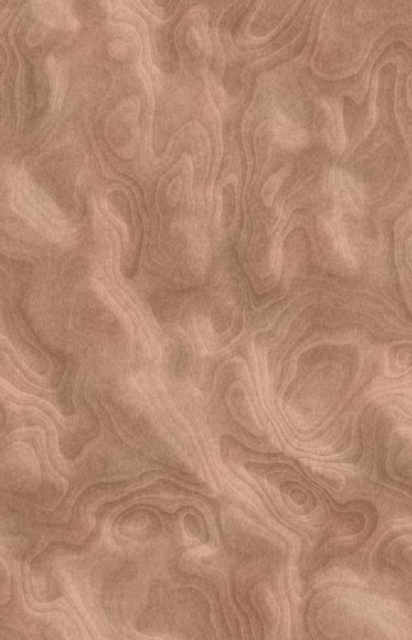
Give the GLSL for this texture, as a Shadertoy shader.

```glsl
// Burl wood veneer: a warped height field, upright above and slanting below,
// is sliced into growth rings around scattered knots. Ring bands, soft relief
// light and fine pore grain then set the tone between two browns.

vec2 hash2(vec2 cell) {
    uvec2 q = uvec2(ivec2(cell) + 4096);
    uint n = q.x * 1597334677u ^ q.y * 3812015801u;
    n = (n ^ (n >> 15)) * 2246822519u;
    n ^= n >> 13;
    return vec2(n & 65535u, n >> 16) / 65535.0;
}

float cornerSlope(vec2 cell, vec2 offset) {
    float angle = 6.2832 * hash2(cell).x;
    return dot(vec2(cos(angle), sin(angle)), offset);
}

// Gradient noise, roughly -0.7 to 0.7
float gradientNoise(vec2 p) {
    vec2 i = floor(p), f = p - i;
    vec2 s = f * f * f * (f * (f * 6.0 - 15.0) + 10.0);
    vec2 e = vec2(1, 0);
    return mix(mix(cornerSlope(i, f), cornerSlope(i + e, f - e), s.x),
               mix(cornerSlope(i + e.yx, f - e.yx), cornerSlope(i + 1.0, f - 1.0), s.x), s.y);
}

// Rounded knots, thickest in the right middle of the sheet
float knots(vec2 p) {
    float sum = 0.0;
    vec2 home = floor(p / 0.13);
    for (int y = -1; y <= 1; y++)
    for (int x = -1; x <= 1; x++) {
        vec2 cell = home + vec2(x, y);
        vec2 rnd = hash2(cell + 70.0);
        vec2 center = (cell + 0.2 + 0.6 * rnd) * 0.13;
        vec2 away = center - vec2(0.46, 0.36);
        float present = step(hash2(cell + 190.0).x, 0.15 + 0.5 * exp(-14.0 * dot(away, away)));
        vec2 d = (p - center) / (0.024 + 0.02 * rnd.y);
        d.y *= 0.75;
        sum += present * exp(-dot(d, d)) * (0.2 + 0.25 * rnd.x);
    }
    return sum;
}

float height(vec2 p) {
    // Wavy distortion at two scales
    p += 0.05 * vec2(gradientNoise(p * 5.0 + 3.0), gradientNoise(p * 5.0 + 41.0));
    p += 0.016 * vec2(gradientNoise(p * 15.0 + 9.0), gradientNoise(p * 15.0 + 27.0));

    // Upright figure above, falling to the right below
    float upright = gradientNoise(p * vec2(9.0, 3.4) + 11.0);
    vec2 slanted = vec2(dot(p, vec2(0.72, -0.69)), dot(p, vec2(0.69, 0.72)));
    float diagonal = gradientNoise(slanted * vec2(2.8, 9.0) + 23.0);
    float figure = mix(diagonal, upright, smoothstep(0.42, 0.72, p.y + 0.25 * (p.x - 0.3)));

    // One large burl eye flattens the figure around itself
    vec2 d = p - vec2(0.52, 0.43);
    float eye = exp(-90.0 * dot(d, d));
    return figure * (1.0 - 0.85 * eye) + 0.9 * eye + knots(p)
         + 0.17 * gradientNoise(p * 13.0 + 5.0);
}

void mainImage(out vec4 fragColor, in vec2 fragCoord) {
    vec2 p = fragCoord / iResolution.y;
    float h = height(p);
    float relief = (height(p + vec2(0.003, 0.004)) - h) / 0.005;

    // Broad bands that change from ring to ring
    float rings = h * 8.0 + 0.3 * gradientNoise(p * 26.0);
    float tone = 0.37 + 0.42 * gradientNoise(vec2(rings * 0.9, p.y * 3.0 + 8.0));
    tone += 0.34 * gradientNoise(p * 4.0 + 60.0);
    tone += 0.24 * gradientNoise(p * vec2(13.0, 9.0) + 150.0);

    // Each ring brightens slowly, then ends in a soft dark line
    float phase = fract(rings);
    float blur = clamp(fwidth(rings), 0.06, 0.5);
    float strength = 0.35 + 0.75 * smoothstep(-0.35, 0.35, gradientNoise(p * 6.0 + 80.0));
    float edge = smoothstep(0.0, 0.2 + blur, phase) * smoothstep(0.0, blur + 0.06, 1.0 - phase);
    tone += strength * (0.28 * phase * phase * edge - 0.14 * (1.0 - edge));

    // Silky light on slopes, strongest in the bright streaks
    float sheen = clamp(relief * 0.2, -1.0, 1.0);
    tone += 0.15 * sheen + 0.25 * smoothstep(0.25, 1.0, sheen);

    // Thin secondary ripples, faded where they would crowd
    float ripple = rings * 3.0;
    float visible = 1.0 - smoothstep(0.25, 0.7, fwidth(ripple));
    tone += 0.06 * visible * strength * sin(6.2832 * ripple);

    // Pores and short fibers
    tone += 0.27 * gradientNoise(p * vec2(260.0, 210.0));
    tone += 0.19 * gradientNoise(p * vec2(125.0, 95.0) + 30.0);
    tone += 0.13 * gradientNoise(p * 48.0 + 90.0);

    vec3 color = mix(vec3(0.61, 0.44, 0.35), vec3(0.82, 0.645, 0.555), clamp(tone, -0.15, 1.1));
    color += vec3(0.016, -0.014, -0.016) * gradientNoise(p * 9.0 + 120.0); // rosy patches
    fragColor = vec4(color, 1.0);
}
```
